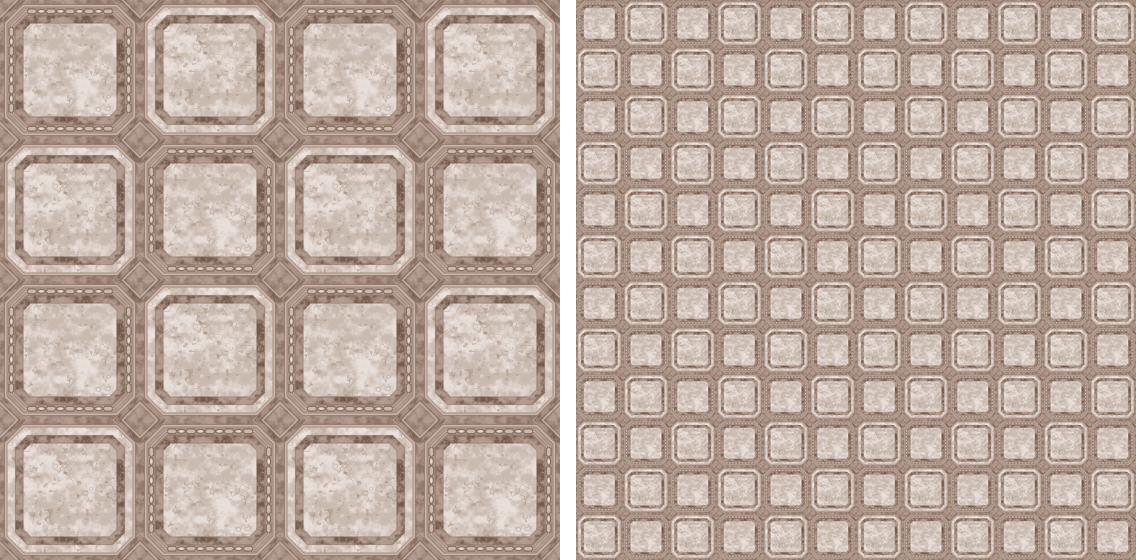
Left: one tile. Right: repeated 3 by 3.
Give the GLSL for this pattern, as a Shadertoy shader.

```glsl
float hash(vec2 p) {
    vec3 q = fract(p.xyx * 0.1031);
    q += dot(q, q.yzx + 33.33);
    return fract((q.x + q.y) * q.z);
}

// Value noise wrapping after a whole number of lattice steps
float noise(vec2 p, float period) {
    vec2 i = floor(p), f = fract(p);
    f = f * f * (3.0 - 2.0 * f);
    vec2 lo = mod(i, period), hi = mod(i + 1.0, period);
    return mix(mix(hash(lo), hash(vec2(hi.x, lo.y)), f.x),
               mix(hash(vec2(lo.x, hi.y)), hash(hi), f.x), f.y);
}

float fbm(vec2 p, float freq) {
    float sum = 0.0, amp = 0.54;
    for (int i = 0; i < 3; i++) {
        sum += amp * noise(p * freq, freq);
        freq *= 2.0;
        amp *= 0.55;
    }
    return sum;
}

float fill(float d, float aa) {
    return 1.0 - smoothstep(-aa, aa, d);
}

float stroke(float d, float halfWidth, float aa) {
    return fill(abs(d) - halfWidth, aa);
}

vec3 paleStone(vec2 p) {
    float cloud = fbm(p, 5.0);
    float grain = fbm(p + 0.31, 24.0);
    vec3 col = mix(vec3(0.91, 0.875, 0.855), vec3(0.79, 0.73, 0.69),
                   smoothstep(0.34, 0.70, 0.45 * cloud + 0.55 * grain));
    float vein = 1.0 - smoothstep(0.0, 0.045, abs(fbm(p + 0.17, 11.0) - 0.5));
    vein *= smoothstep(0.42, 0.66, fbm(p + 0.53, 6.0));
    float pit = smoothstep(0.66, 0.80, fbm(p + 0.71, 30.0));
    return mix(col, vec3(0.66, 0.57, 0.50), 0.42 * vein + 0.5 * pit);
}

vec3 brownStone(vec2 p) {
    float pebble = fbm(p, 20.0);
    vec3 col = mix(vec3(0.47, 0.37, 0.31), vec3(0.72, 0.63, 0.58),
                   smoothstep(0.26, 0.72, pebble));
    float seam = 1.0 - smoothstep(0.0, 0.05, abs(fbm(p + 0.43, 15.0) - 0.52));
    return mix(col, vec3(0.75, 0.67, 0.62), 0.4 * seam);
}

void mainImage(out vec4 fragColor, in vec2 fragCoord) {
    vec2 st = 4.0 * fragCoord / iResolution.xy;
    float aa = 3.2 / iResolution.y;
    vec2 cell = floor(st), p = fract(st) - 0.5, a = abs(p);
    float chained = mod(cell.x + cell.y, 2.0);

    // Octagonal distance from the tile centre, and diamond distance from its corners
    float d = max(max(a.x, a.y), (a.x + a.y) * 0.7071 - 0.101);
    float q = 1.0 - a.x - a.y;

    vec3 dark = vec3(0.50, 0.40, 0.34);
    vec3 mid = vec3(0.67, 0.58, 0.53);
    vec3 beige = vec3(0.77, 0.69, 0.65);
    vec3 brown = brownStone(st);
    vec3 pale = paleStone(st + chained * vec2(0.37, 0.61));

    // Dividing strips with a framed diamond at each crossing
    vec3 col = mix(brown, mid, 0.4);
    vec2 corner = fract(st + 0.5) - 0.5;
    float facet = smoothstep(-aa, aa, corner.x) - smoothstep(-aa, aa, corner.y);
    vec3 gem = mix(mid, brown, 0.45) + 0.025 * facet * facet - 0.01;
    col = mix(col, mix(brown, dark, 0.25), fill(q - 0.19, aa));
    col = mix(col, gem, fill(q - 0.13, aa));
    col = mix(col, beige, stroke(q - 0.126, 0.006, aa));
    col = mix(col, dark, 0.8 * stroke(q - 0.141, 0.004, aa));
    col = mix(col, dark, 0.5 * stroke(q - 0.106, 0.003, aa));
    col = mix(col, beige, 0.6 * stroke(q - 0.192, 0.005, aa));

    // Moulded rim
    col = mix(col, mix(mid, beige, 0.5), fill(d - 0.468, aa));
    col = mix(col, dark, 0.65 * stroke(d - 0.469, 0.003, aa));
    col = mix(col, beige + 0.04, stroke(d - 0.459, 0.004, aa));

    // Outer band: pale stone or chain ground
    vec3 ground = mix(beige, brown, 0.18);
    vec3 band = mix(pale + 0.015, ground, chained);
    col = mix(col, band, fill(d - 0.448, aa));
    col = mix(col, mix(mid, dark, 0.45 * chained), 0.85 * stroke(d - 0.449, 0.003, aa));

    // Chain of alternating hexagons and ovals along the straight sides
    float along = a.x > a.y ? p.y : p.x;
    float link = floor(along / 0.068 + 0.5);
    vec2 l = abs(vec2(along - link * 0.068, d - 0.419));
    float hexagon = max(l.y - 0.017, l.x * 0.8 + l.y * 0.6 - 0.029);
    float oval = length(l * vec2(0.45, 1.0)) - 0.0135;
    float odd = mod(abs(link), 2.0);
    float ring = mix(hexagon, oval, odd);
    float onChain = chained * step(abs(link), 4.5);
    col = mix(col, mix(beige + 0.03, vec3(0.91, 0.87, 0.83), odd), onChain * fill(ring, aa));
    col = mix(col, dark, onChain * stroke(ring, 0.004, aa));
    float rails = stroke(d - 0.396, 0.0025, aa) + stroke(d - 0.441, 0.0025, aa);
    float miter = stroke(d - 0.410, 0.003, aa) + stroke(d - 0.428, 0.003, aa);
    col = mix(col, dark, chained * (0.5 * rails + 0.6 * miter * step(4.5, abs(link))));

    // Brown frame and stone panel
    col = mix(col, brown - 0.02, fill(d - 0.390, aa));
    col = mix(col, dark, 0.55 * stroke(d - 0.390, 0.003, aa));
    col = mix(col, pale, fill(d - 0.333, aa));
    col = mix(col, dark, 0.45 * stroke(d - 0.335, 0.0025, aa));

    fragColor = vec4(col, 1.0);
}
```
